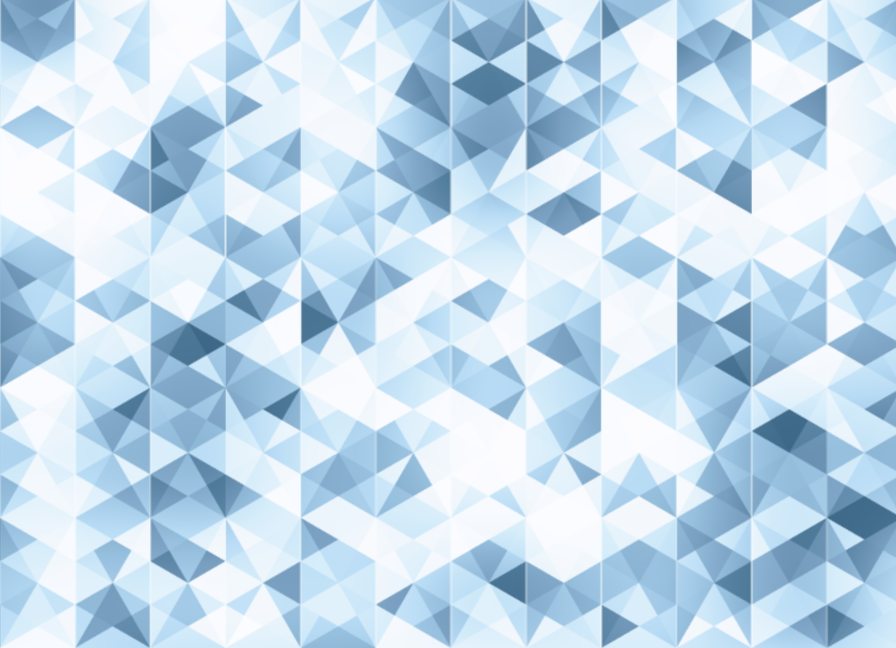
Write a Shadertoy shader that draws this background.

```glsl
#define COLUMN 0.116      // column width in canvas heights
#define DRIFT 1.1         // weight of the broad light and dark areas
#define COARSE 0.85       // weight of the large triangles
#define DIAMOND 1.0       // weight of the flat diamonds
#define STEEP 0.7         // weight of the steep shards
#define FACET 0.45        // weight of the single facets
#define CONTRAST 3.4      // spreads the summed weights evenly over 0..1
#define SEAM 0.016        // half width of the pale vertical seams, in columns
#define SEAM_LIGHT 0.8
#define SAMPLES 3
#define SOFTNESS 1.3      // filter width in 1/370 of the canvas height

float hash(vec3 p) {
    return fract(sin(dot(p, vec3(12.9898, 78.233, 37.719))) * 43758.5453);
}

float centredHash(vec3 p) {
    return hash(p) - 0.5;
}

float valueNoise(vec2 p) {
    vec2 cell = floor(p);
    vec2 f = smoothstep(0.0, 1.0, fract(p));
    float low = mix(hash(vec3(cell, 9.0)), hash(vec3(cell + vec2(1, 0), 9.0)), f.x);
    float high = mix(hash(vec3(cell + vec2(0, 1), 9.0)), hash(vec3(cell + 1.0, 9.0)), f.x);
    return mix(low, high, f.y);
}

// Colour ramp from white to deep blue, stops placed by area share
vec3 iceRamp(float tone) {
    const vec3 shade[8] = vec3[8](
        vec3(0.99, 0.99, 1.00), vec3(0.95, 0.97, 0.99),
        vec3(0.84, 0.93, 0.98), vec3(0.72, 0.86, 0.96),
        vec3(0.59, 0.75, 0.87), vec3(0.47, 0.62, 0.75),
        vec3(0.29, 0.46, 0.58), vec3(0.22, 0.38, 0.51));
    const float stop[8] = float[8](0.0, 0.16, 0.42, 0.635, 0.80, 0.92, 0.98, 1.0);
    vec3 col = shade[0];
    for (int i = 1; i < 8; i++)
        col = mix(col, shade[i], clamp((tone - stop[i - 1]) / (stop[i] - stop[i - 1]), 0.0, 1.0));
    return col;
}

vec3 facets(vec2 p) {
    // One column wide, one diamond high
    vec2 g = p / COLUMN * vec2(1.0, sqrt(3.0));
    float column = floor(g.x);

    // Line families at 30 and 60 degrees
    vec2 flatAxes = vec2(g.y + g.x, g.y - g.x);
    vec2 steepAxes = vec2(g.y / 3.0 + g.x, g.y / 3.0 - g.x);
    vec2 flatCell = floor(flatAxes);
    vec2 steepCell = floor(steepAxes);

    // Layered cells share their borders, so tones form nested triangles
    float sum = DRIFT * (valueNoise(g * vec2(0.5, 0.29) + 3.7) - 0.5);
    sum += COARSE * centredHash(vec3(floor(flatAxes * 0.5), column + 31.0));
    sum += DIAMOND * centredHash(vec3(flatCell, column + 57.0));
    sum += STEEP * centredHash(vec3(steepCell, column + 83.0));
    sum += FACET * centredHash(vec3(flatCell + steepCell * 17.0, column + 5.0));
    vec3 col = iceRamp(1.0 / (1.0 + exp(-CONTRAST * sum)));

    // Pale seams along parts of the column borders
    float border = floor(g.x + 0.5);
    float seam = 1.0 - smoothstep(SEAM * 0.5, SEAM, abs(g.x - border));
    float strength = hash(vec3(border, floor(g.y / 3.0), 7.0));
    return mix(col, vec3(0.97, 0.99, 1.0), seam * strength * SEAM_LIGHT);
}

void mainImage(out vec4 fragColor, in vec2 fragCoord) {
    // Average a small grid of samples to smooth the edges
    float spread = max(SOFTNESS / 370.0, 1.0 / iResolution.y);
    vec3 total = vec3(0.0);
    for (int j = 0; j < SAMPLES; j++)
        for (int i = 0; i < SAMPLES; i++) {
            vec2 offset = (vec2(i, j) + 0.5) / float(SAMPLES) - 0.5;
            total += facets(fragCoord / iResolution.y + offset * spread);
        }
    fragColor = vec4(total / float(SAMPLES * SAMPLES), 1.0);
}
```
